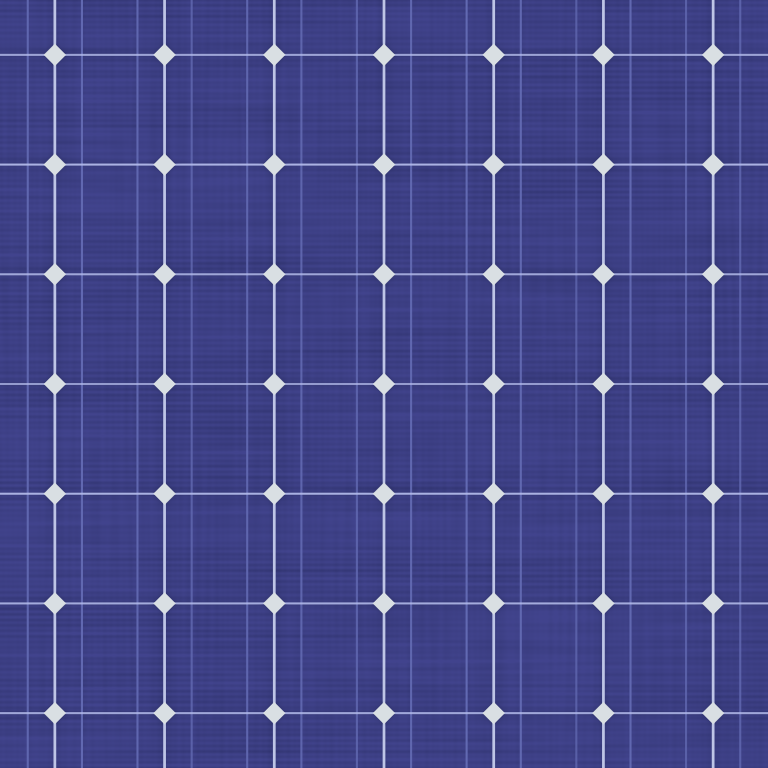
Reproduce this texture procedurally as a WebGL 2 fragment shader.

```glsl
#version 300 es
precision highp float;
// Solar panel: a 7 by 7 grid of blue cells, pale seams with diamonds at the
// crossings, and two thin bus bars per cell. The silicon is a weave of fine
// scan lines and stretched gradient noise; seams differ slightly in brightness.
#define CELLS 7.0
#define SEAM_X 0.0125      // half widths, in cells
#define SEAM_Y 0.0095
#define BUS_HALF 0.0095
#define BUS_OFFSET 0.247   // distance of the bus bars from a vertical seam
#define DIAMOND 0.102      // half diagonal
#define SCAN_LINES 20.0    // fine dark lines per cell
#define WEAVE 0.30         // strength of the weave

uniform vec2 u_resolution;
out vec4 outColor;

const vec3 SILICON = vec3(0.240, 0.250, 0.525);
const vec3 SHADE = vec3(0.165, 0.180, 0.395);
const vec3 BUS = vec3(0.385, 0.415, 0.700);
const vec3 SEAM = vec3(0.690, 0.720, 0.910);
const vec3 SILVER = vec3(0.850, 0.875, 0.890);

float hash(vec2 p) {
  p = fract(p * vec2(0.1031, 0.1137));
  p += dot(p, p.yx + 33.33);
  return fract((p.x + p.y) * p.x * 17.0);
}

vec2 gradient(vec2 corner) {
  float angle = 6.2832 * hash(corner);
  return vec2(cos(angle), sin(angle));
}

float gradientNoise(vec2 p) {
  vec2 i = floor(p), f = p - i;
  vec2 w = f * f * f * (f * (f * 6.0 - 15.0) + 10.0);
  vec2 e = vec2(0.0, 1.0);
  float bottom = mix(dot(gradient(i), f), dot(gradient(i + e.yx), f - e.yx), w.x);
  float top = mix(dot(gradient(i + e), f - e), dot(gradient(i + 1.0), f - 1.0), w.x);
  return mix(bottom, top, w.y);
}

// Antialiased coverage of a shape from its signed distance
float cover(float dist, float pixel) {
  return clamp(0.5 - dist / pixel, 0.0, 1.0);
}

vec3 silicon(vec2 p, vec2 seamDist) {
  float scan = 0.5 + 0.5 * cos(6.2832 * SCAN_LINES * p.y);
  float streak = gradientNoise(vec2(p.x * 0.7, p.y * 17.0));
  float thread = gradientNoise(vec2(p.x * 23.0, p.y * 0.6) + 50.0);
  float band = gradientNoise(p * vec2(0.3, 2.5) + 90.0);
  float dark = WEAVE * (scan * (0.75 + band) - 0.3 + 1.1 * streak + 0.55 * thread);
  // Soft shadow along the cell borders
  dark += 0.35 * exp(-28.0 * seamDist.x) + 0.45 * exp(-30.0 * seamDist.y);
  return mix(SILICON, SHADE, clamp(dark, -0.2, 1.0));
}

void main() {
  vec2 p = CELLS * gl_FragCoord.xy / u_resolution;
  float pixel = CELLS / min(u_resolution.x, u_resolution.y);
  vec2 fromNode = fract(p) - 0.5;
  vec2 d = abs(fromNode);
  vec2 id = floor(p);

  vec3 color = silicon(p, d);

  // Bus bars, each with its own brightness
  float busTone = hash(vec2(id.x * 2.0 + step(0.0, fromNode.x), 7.0));
  float bus = cover(abs(d.x - BUS_OFFSET) - BUS_HALF, pixel);
  color = mix(color, BUS, bus * (0.7 + 0.3 * busTone));

  // Seams: the vertical ones are wider and paler
  float rowTone = 0.78 + 0.22 * hash(vec2(3.0, id.y + 11.0));
  color = mix(color, SEAM, rowTone * cover(d.y - SEAM_Y, pixel));
  vec3 columnColor = mix(SEAM, SILVER, 0.35);
  color = mix(color, columnColor, cover(d.x - SEAM_X, pixel));

  // Diamonds with a thin dark rim where they meet the silicon
  float diamond = (d.x + d.y - DIAMOND) * 0.7071;
  float rim = exp(-60.0 * max(diamond, 0.0)) * step(SEAM_X, d.x) * step(SEAM_Y, d.y);
  color = mix(color, SHADE, 0.4 * rim);
  color = mix(color, SILVER, cover(diamond, pixel));

  outColor = vec4(color, 1.0);
}
```
